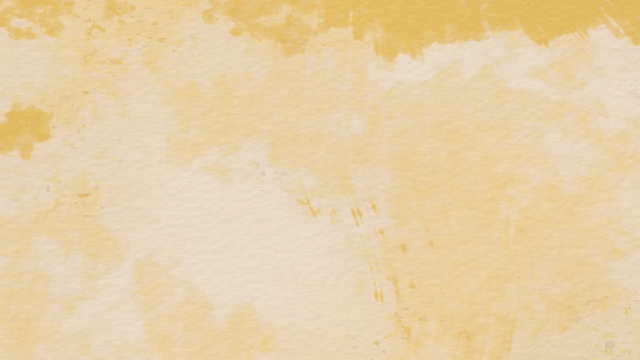
Give the GLSL for this texture, as a WebGL 2 fragment shader.

```glsl
#version 300 es
precision highp float;
// Weathered cream plaster wall with worn ochre paint and thin yellow washes.

uniform vec2 u_resolution;
out vec4 outColor;

// Paint ramp, from bare plaster to full ochre
const vec3 RAMP[6] = vec3[6](
    vec3(0.918, 0.848, 0.768), vec3(0.914, 0.824, 0.700),
    vec3(0.914, 0.820, 0.645), vec3(0.910, 0.800, 0.575),
    vec3(0.893, 0.762, 0.485), vec3(0.888, 0.738, 0.395));

const float TONE_LEVEL = 0.38;     // average warmth of the bare plaster
const float TONE_VARIATION = 2.6;
const float WASH_STRENGTH = 1.95;  // ramp steps added by thin paint
const float WASH_LIMIT = 0.56;
const float OCHRE_LIMIT = 0.50;
const float OCHRE_EDGE = 0.055;
const float STREAK_WEAR = 0.20;
const float RELIEF = 0.075;
const float PIT_DEPTH = 0.07;
const vec2 GRAIN_SCALE = vec2(52.0, 84.0);

float hash(vec2 p) {
    return fract(sin(dot(p, vec2(127.1, 311.7))) * 43758.5453);
}

float noise(vec2 p) {
    vec2 cell = floor(p);
    vec2 f = fract(p);
    f = f * f * (3.0 - 2.0 * f);
    float low = mix(hash(cell), hash(cell + vec2(1.0, 0.0)), f.x);
    float high = mix(hash(cell + vec2(0.0, 1.0)), hash(cell + 1.0), f.x);
    return mix(low, high, f.y);
}

float fbm(vec2 p, int octaves) {
    float sum = 0.0, weight = 0.5, total = 0.0;
    for (int i = 0; i < octaves; i++) {
        sum += weight * noise(p);
        total += weight;
        weight *= 0.55;
        p = mat2(1.6, 1.2, -1.2, 1.6) * p + 17.3;
    }
    return sum / total;
}

// Soft elliptical region
float patchAt(vec2 p, vec2 center, vec2 radius) {
    vec2 d = (p - center) / radius;
    return exp(-dot(d, d));
}

// Bristle marks running along the given angle
float streaks(vec2 p, float angle) {
    float c = cos(angle), s = sin(angle);
    vec2 q = mat2(c, -s, s, c) * p;
    return noise(q * vec2(75.0, 7.0)) * 0.6 + noise(q * vec2(140.0, 11.0) + 9.0) * 0.4;
}

float grain(vec2 p) {
    return fbm(p * GRAIN_SCALE, 3);
}

vec3 paintColor(float level) {
    level = clamp(level, 0.0, 4.999);
    int step0 = int(level);
    return mix(RAMP[step0], RAMP[step0 + 1], fract(level));
}

void main() {
    vec2 p = gl_FragCoord.xy / u_resolution.y;
    float aspect = u_resolution.x / u_resolution.y;
    vec2 uv = vec2(p.x / aspect, p.y);

    vec2 warp = vec2(fbm(p * 5.0 + 3.1, 4), fbm(p * 5.0 + 41.7, 4)) - 0.5;
    vec2 q = p + warp * 0.16;
    float fine = fbm(p * vec2(26.0, 34.0), 4) - 0.5;
    float bristles = streaks(p, mix(-0.65, 0.12, noise(p * 1.7 + 5.0))) - 0.5;
    float brushed = smoothstep(0.35, 0.70, noise(p * 3.0 + 23.0));

    // Bare plaster, slightly warmer toward the bottom and top
    float level = TONE_LEVEL + TONE_VARIATION * (fbm(p * vec2(1.6, 2.4) + 8.0, 5) - 0.5);
    level += 0.45 * smoothstep(0.30, 0.0, uv.y) + 0.5 * smoothstep(0.82, 1.0, uv.y);
    level = max(level, 0.0) + 0.5 * fine;

    // Thin washes with ragged, grainy rims
    float washArea = patchAt(uv, vec2(0.43, 0.70), vec2(0.13, 0.20))
                   + patchAt(uv, vec2(0.71, 0.64), vec2(0.09, 0.22))
                   + patchAt(uv, vec2(0.73, 0.10), vec2(0.16, 0.17))
                   + 0.9 * smoothstep(0.82, 1.0, uv.y);
    float wash = fbm(q * 3.2 + 60.0, 5) + 0.16 * washArea
               + 0.22 * fine + 0.12 * bristles * brushed;
    float washCover = smoothstep(WASH_LIMIT - 0.05, WASH_LIMIT + 0.11, wash);
    level += WASH_STRENGTH * washCover * (0.85 + 0.7 * fine + 0.35 * bristles);

    // Old ochre coat, kept along the top and at the left side
    float ochreArea = max(smoothstep(0.77, 0.96, uv.y),
                          1.1 * patchAt(uv, vec2(0.01, 0.68), vec2(0.075, 0.19)));
    float ochre = 0.64 * ochreArea + 1.5 * (fbm(q * vec2(3.6, 5.0) + 12.0, 5) - 0.5)
                + 0.35 * fine + STREAK_WEAR * bristles * (0.4 + brushed);
    float ochreCover = smoothstep(OCHRE_LIMIT - OCHRE_EDGE, OCHRE_LIMIT + OCHRE_EDGE, ochre);
    float ochreLevel = 3.75 + 2.2 * smoothstep(0.45, 0.85, ochre) + 1.6 * fine + 0.8 * bristles;
    level = mix(level, ochreLevel, ochreCover * 0.92);

    // Small flecks of paint left in the rough plaster
    float fleckZone = smoothstep(0.56, 0.72, fbm(p * 4.0 + 90.0, 3));
    float fleck = smoothstep(0.66, 0.76, fbm(p * vec2(38.0, 46.0) + 30.0, 2));
    level += 1.8 * fleck * fleckZone;

    // Raking light over the surface, with a few shallow pits
    vec2 lightStep = vec2(-0.0025, 0.0045);
    float slope = grain(p) - grain(p + lightStep);
    float pit = smoothstep(0.80, 0.92, noise(p * vec2(60.0, 85.0) + 70.0)) * fleckZone;
    vec3 color = paintColor(level);
    color *= 1.0 + RELIEF * slope + 0.03 * (fbm(p * 2.0 + 50.0, 3) - 0.5);
    color *= 1.0 - PIT_DEPTH * pit * vec3(0.8, 1.0, 1.3);

    outColor = vec4(clamp(color, 0.0, 1.0), 1.0);
}
```
